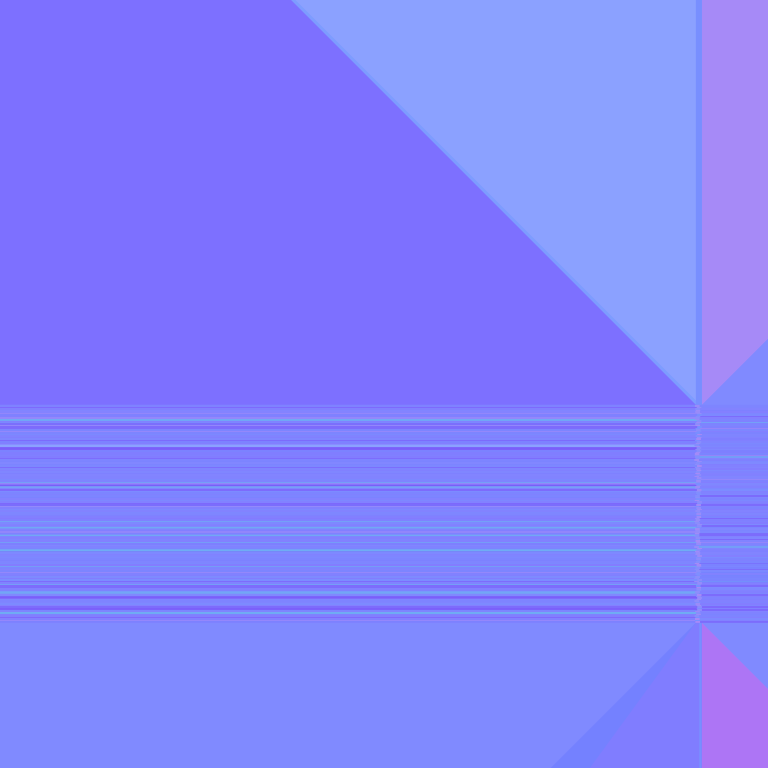
This texture map is drawn by a three.js fragment shader. Its source:

```glsl
varying vec2 vUv;

const vec3 VIOLET = vec3(0.49, 0.44, 1.00);
const vec3 SKY = vec3(0.545, 0.63, 1.00);
const vec3 BLUE = vec3(0.50, 0.54, 1.00);
const vec3 FLAT_BLUE = vec3(0.50, 0.49, 1.00);
const vec3 DEEP_BLUE = vec3(0.455, 0.505, 1.00);
const vec3 RIM_BLUE = vec3(0.47, 0.56, 1.00);
const vec3 LILAC = vec3(0.65, 0.54, 0.97);
const vec3 PURPLE = vec3(0.68, 0.46, 0.96);
const vec3 CYAN = vec3(0.43, 0.69, 0.95);
const vec3 INDIGO = vec3(0.48, 0.37, 0.98);

const float SEAM_LEFT = 0.906;
const float SEAM_RIGHT = 0.914;
const float BAND_TOP = 0.473;
const float BAND_BOTTOM = 0.189;
const float ROWS = 512.0;

float hash(float n) {
  return fract(sin(n * 12.9898) * 43758.5453);
}

float edge(float d) {
  return smoothstep(-0.0008, 0.0008, d);
}

float stripe(float y, float center, float halfWidth) {
  return edge(halfWidth - abs(y - center));
}

// Facets above the band
vec3 upperFacets(vec2 p) {
  float diagonal = (p.x + p.y - SEAM_LEFT - BAND_TOP) * 0.7071;
  vec3 left = mix(VIOLET, RIM_BLUE + vec3(0.02, 0.05, 0.0), edge(diagonal));
  left = mix(left, SKY, edge(diagonal - 0.004));
  float rise = (p.y - BAND_TOP - p.x + SEAM_RIGHT) * 0.7071;
  vec3 right = mix(BLUE, LILAC, edge(rise));
  vec3 color = mix(left, RIM_BLUE, edge(p.x - SEAM_LEFT));
  return mix(color, right, edge(p.x - SEAM_RIGHT));
}

// Facets below the band
vec3 lowerFacets(vec2 p) {
  float drop = BAND_BOTTOM - p.y;
  float fromSeam = p.x - SEAM_LEFT;
  vec3 left = mix(BLUE, DEEP_BLUE, edge((fromSeam + drop) * 0.7071));
  left = mix(left, FLAT_BLUE, edge((fromSeam + drop * 0.73) * 0.808));
  float fall = (drop - p.x + SEAM_RIGHT) * 0.7071;
  vec3 right = mix(BLUE, PURPLE, edge(fall));
  vec3 color = mix(left, RIM_BLUE, stripe(p.x, 0.912, 0.0015));
  return mix(color, right, edge(p.x - SEAM_RIGHT));
}

// One hashed scan line, with occasional strong accents
vec3 rowColor(float row, float seed, float accentRate) {
  float tone = hash(row + seed);
  float accent = hash(row * 1.37 + seed + 19.0);
  float drift = 0.5 + 0.25 * sin(row * 0.43 + seed) + 0.25 * sin(row * 0.17);
  vec3 color = mix(FLAT_BLUE, BLUE, mix(tone, drift, 0.3));
  color += vec3(0.03, -0.03, 0.0) * (hash(row + seed + 71.0) - 0.5);
  color = mix(color, CYAN, 0.6 * step(1.0 - accentRate, accent));
  color = mix(color, INDIGO, 0.65 * step(accent, accentRate * 1.6));
  return mix(color, LILAC, 0.5 * step(abs(accent - 0.5), accentRate * 0.3));
}

vec3 scanLines(float y, float seed, float accentRate) {
  float row = floor(y * ROWS);
  float blend = smoothstep(0.8, 1.0, fract(y * ROWS));
  vec3 here = rowColor(row, seed, accentRate);
  return mix(here, rowColor(row + 1.0, seed, accentRate), blend);
}

// Prominent streaks that run across the left of the band
vec3 addStreaks(vec3 color, float y) {
  float cyan = stripe(y, 0.453, 0.0011);
  cyan = max(cyan, stripe(y, 0.313, 0.0011));
  cyan = max(cyan, stripe(y, 0.303, 0.0009));
  cyan = max(cyan, stripe(y, 0.283, 0.0011));
  cyan = max(cyan, stripe(y, 0.229, 0.0009));
  cyan = max(cyan, stripe(y, 0.202, 0.0012));
  float dark = stripe(y, 0.416, 0.0018);
  dark = max(dark, stripe(y, 0.368, 0.0011));
  dark = max(dark, stripe(y, 0.222, 0.0014));
  dark = max(dark, stripe(y, 0.207, 0.0011));
  color = mix(color, CYAN, cyan * 0.85);
  color = mix(color, INDIGO, dark);
  return mix(color, SKY, stripe(y, 0.4195, 0.0016));
}

vec3 streakBand(vec2 p) {
  vec3 left = addStreaks(scanLines(p.y, 3.0, 0.08), p.y);
  vec3 right = scanLines(p.y, 47.0, 0.05);
  right = mix(right, DEEP_BLUE, 0.7 * stripe(p.y, 0.255, 0.014) * hash(floor(p.y * ROWS)));
  float jitter = 0.004 * (hash(floor(p.y * ROWS) + 5.0) - 0.5);
  vec3 seam = mix(RIM_BLUE, LILAC, hash(floor(p.y * ROWS) + 31.0));
  vec3 color = mix(left, seam, edge(p.x - SEAM_LEFT - jitter));
  return mix(color, right, edge(p.x - SEAM_RIGHT + 0.002 - jitter));
}

void main() {
  vec3 color = mix(lowerFacets(vUv), streakBand(vUv), edge(vUv.y - BAND_BOTTOM));
  color = mix(color, upperFacets(vUv), edge(vUv.y - BAND_TOP));
  gl_FragColor = vec4(color, 1.0);
}
```
